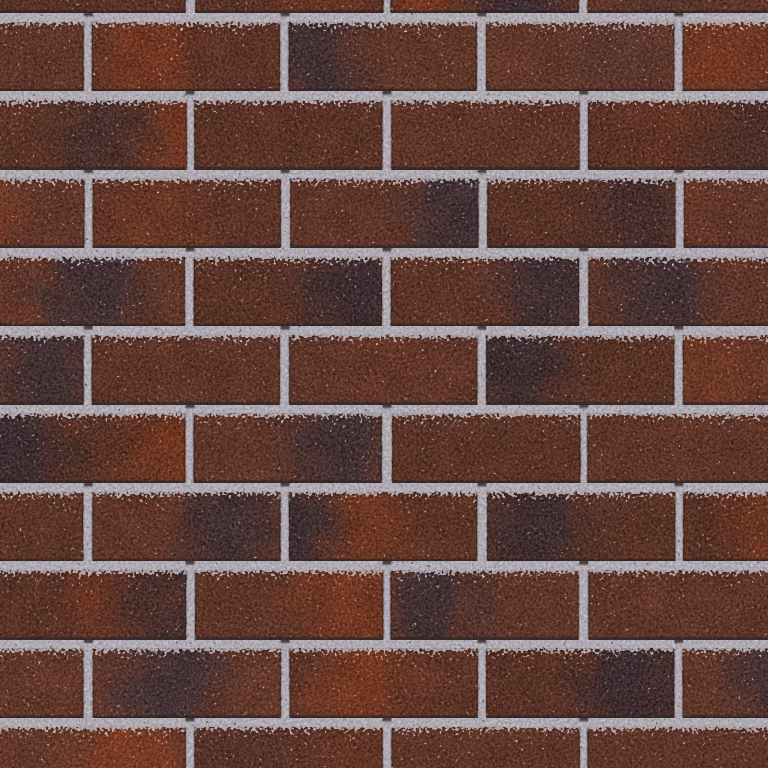
A Shadertoy shader for this texture:

```glsl
const vec2  PITCH    = vec2(0.2563, 0.1020);  // brick plus joint
const vec2  GAP      = vec2(0.0112, 0.0125);  // joint widths
const vec2  ORIGIN   = vec2(0.1150, 0.0650);  // first joint, first course
const float STAGGER  = 0.1325;                // shift of every other course
const float FOOT     = 0.0015;                // shadowed strip under a brick
const float CORNER   = 0.0018;
const float FRAY     = 0.0062;                // depth of the frosted top edge
const float GRAIN    = 233.0;                 // grains per canvas height
const vec3  BROWN    = vec3(0.365, 0.208, 0.160);
const vec3  EMBER    = vec3(0.470, 0.225, 0.135);
const vec3  DUSK     = vec3(0.245, 0.185, 0.200);
const vec3  MORTAR   = vec3(0.690, 0.670, 0.700);
const vec3  SPECK    = vec3(0.720, 0.630, 0.590);
const vec3  SHADOW   = vec3(0.150, 0.110, 0.110);
const mat2  TURN     = mat2(0.8, 0.6, -0.6, 0.8);

float hash(vec2 p) {
    vec3 q = fract(p.xyx * 0.1031);
    q += dot(q, q.yzx + 33.33);
    return fract((q.x + q.y) * q.z);
}

float cornerSlope(vec2 corner, vec2 offset) {
    float angle = 6.2832 * hash(corner);
    return dot(vec2(cos(angle), sin(angle)), offset);
}

// Gradient noise, about -1 to 1
float noise(vec2 p) {
    vec2 i = floor(p), f = p - i;
    vec2 w = f * f * f * (f * (f * 6.0 - 15.0) + 10.0);
    vec2 e = vec2(0.0, 1.0);
    float low  = mix(cornerSlope(i, f), cornerSlope(i + e.yx, f - e.yx), w.x);
    float high = mix(cornerSlope(i + e, f - e), cornerSlope(i + 1.0, f - 1.0), w.x);
    return 1.4 * mix(low, high, w.y);
}

float roundedBox(vec2 p, vec2 halfSize, float radius) {
    vec2 q = abs(p) - halfSize + radius;
    return length(max(q, 0.0)) + min(max(q.x, q.y), 0.0) - radius;
}

// Soft blotch at a random place along the brick; only some bricks have one
float blotch(vec2 p, vec2 id, float seed, float rarity) {
    float centre = (hash(id + seed) - 0.5) * PITCH.x;
    float reach = abs(p.x - centre) + 0.35 * abs(p.y) + 0.03 * noise(p * 22.0 + id * 7.3 + seed);
    return smoothstep(rarity, rarity + 0.3, hash(id + seed + 19.7))
         * smoothstep(0.110, 0.015, reach);
}

void mainImage(out vec4 fragColor, in vec2 fragCoord) {
    vec2 uv = fragCoord / iResolution.y;
    float pixel = 1.0 / iResolution.y;

    // Running bond layout
    vec2 grid = (uv - ORIGIN) / PITCH;
    grid.x -= mod(floor(grid.y), 2.0) * STAGGER / PITCH.x;
    vec2 id = floor(grid);
    vec2 local = (grid - id) * PITCH;
    vec2 size = PITCH - GAP;
    vec2 p = local - vec2(0.5 * GAP.x, FOOT) - 0.5 * size;
    p.x += 0.0025 * (hash(id + 3.1) - 0.5);

    // Grain layers
    vec2 grainUv = TURN * uv * GRAIN;
    float coarse = noise(grainUv);
    float fine = noise(TURN * grainUv * 1.43 + 41.0);
    float flecks = noise(grainUv * 0.87 + 97.0);
    float grain = 0.6 * coarse + 0.8 * fine;

    // Mortar with dark grit
    vec3 mortar = MORTAR + 0.11 * grain;
    mortar *= 1.0 - 0.4 * smoothstep(0.55, 0.85, -flecks);

    // Brick body: fired tints, grain and pale flecks
    vec3 brick = mix(BROWN, EMBER, 0.85 * blotch(p, id, 5.0, 0.50));
    brick = mix(brick, DUSK, 0.95 * blotch(p, id, 53.0, 0.48));
    brick *= 1.0 + 0.12 * (hash(id + 71.0) - 0.5) + 0.08 * noise(uv * 30.0);
    brick += vec3(0.125, 0.100, 0.090) * grain;
    float fromTop = 0.5 * size.y - p.y;
    float fleckLimit = mix(0.58, 0.70, smoothstep(0.0, 0.04, fromTop));
    brick = mix(brick, SPECK, 0.8 * smoothstep(fleckLimit, fleckLimit + 0.15, flecks));

    // Frosted upper edge
    float depth = FRAY * (1.0 + 0.4 * noise(vec2(uv.x * 18.0, id.y * 5.3)));
    float frost = coarse + 0.5 * fine + 1.6 * exp(-max(fromTop, 0.0) / depth) - 0.9;
    brick = mix(brick, mortar * 0.98, 0.9 * smoothstep(-0.2, 0.25, frost));

    // Darkened rims along the sides and the foot
    float edge = roundedBox(p, 0.5 * size, CORNER) + 0.0006 * noise(uv * 150.0);
    float sideRim = smoothstep(0.003, 0.0, 0.5 * size.x - abs(p.x));
    float footRim = smoothstep(0.0035, 0.0, p.y + 0.5 * size.y);
    brick *= 1.0 - 0.28 * sideRim;
    brick = mix(brick, SHADOW, 0.7 * footRim);

    // Shade under each brick and the notch above each upright joint
    float underBrick = smoothstep(0.0035, 0.001, local.y)
                     * smoothstep(pixel, -pixel, abs(p.x) - 0.5 * size.x);
    float jointX = min(local.x, PITCH.x - local.x);
    float notch = smoothstep(0.0075, 0.0040, jointX)
                * smoothstep(PITCH.y - 0.0065, PITCH.y - 0.0020, local.y);
    mortar = mix(mortar, SHADOW, max(0.85 * underBrick, 0.75 * notch));
    mortar *= 1.0 - 0.22 * smoothstep(0.0025, 0.0, edge) * step(fromTop, 2.0 * size.y)
                         * step(0.0, fromTop);

    float cover = smoothstep(0.7 * pixel, -0.7 * pixel, edge);
    fragColor = vec4(clamp(mix(mortar, brick, cover), 0.0, 1.0), 1.0);
}
```
